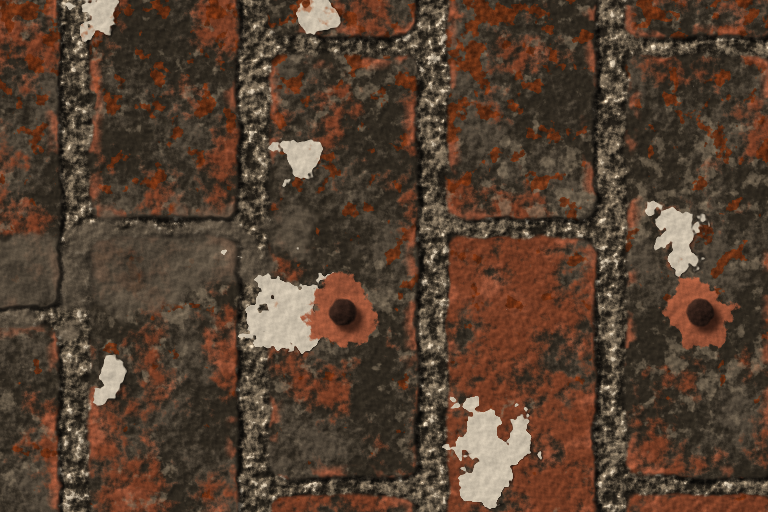
A WebGL 2 fragment shader for this texture:

```glsl
#version 300 es
precision highp float;
// Weathered upright bricks in gritty mortar, with soot, rust, flaking paint and iron nails.
uniform vec2 u_resolution;
out vec4 fragColor;

vec2 gradientAt(vec2 cell) {
  vec3 h = fract(cell.xyx * vec3(.1031, .1030, .0973));
  h += dot(h, h.yzx + 33.33);
  float angle = 6.2832 * fract((h.x + h.y) * h.z);
  return vec2(cos(angle), sin(angle));
}

float noise(vec2 p) {
  vec2 i = floor(p), f = p - i;
  vec2 s = f * f * f * (f * (f * 6. - 15.) + 10.);
  vec2 e = vec2(0, 1);
  float a = dot(gradientAt(i), f);
  float b = dot(gradientAt(i + e.yx), f - e.yx);
  float c = dot(gradientAt(i + e.xy), f - e.xy);
  float d = dot(gradientAt(i + 1.), f - 1.);
  return mix(mix(a, b, s.x), mix(c, d, s.x), s.y);
}

float fbm(vec2 p) {
  float sum = 0., amp = 1.;
  for (int i = 0; i < 4; i++) {
    sum += amp * noise(p);
    p = mat2(1.6, 1.2, -1.2, 1.6) * p + 17.3;
    amp *= .55;
  }
  return sum;
}

float roundBox(vec2 p, vec2 halfSize, float radius) {
  vec2 q = abs(p) - halfSize + radius;
  return length(max(q, 0.)) + min(max(q.x, q.y), 0.) - radius;
}

// Positive inside the scattered flakes of old paint
float paintFlakes(vec2 p, float ragged) {
  float field = -1.;
  for (float k = 0.; k < 9.; k++) {
    vec2 center = fract(vec2(.375, .41) + k * vec2(.7549, .5698)) * vec2(1.5, 1);
    float size = .055 * smoothstep(.5, 2., abs(k - 6.5)) * (.9 + .35 * cos(2.1 * k));
    vec2 q = (p - center) * vec2(1.15, .9);
    field = max(field, size * (1. + 1.5 * ragged) - length(q));
  }
  return field;
}

void main() {
  vec2 p = gl_FragCoord.xy / u_resolution.y;
  float broad = fbm(p * 5.), patches = fbm(p * 13. + 31.);
  float grit = fbm(p * 48. + 9.), fine = noise(p * 115.);
  float relief = grit - fbm((p + vec2(-.004, .004)) * 48. + 9.);

  // Staggered brick layout
  const vec2 pitch = vec2(.349, .86);
  vec2 bent = p + .009 * vec2(fbm(p * 9. + 3.), fbm(p * 9. + 40.));
  float column = floor((bent.x - .146) / pitch.x);
  bool odd = mod(column, 2.) > .5;
  vec2 origin = vec2(.146, column < 0. ? .38 : odd ? .05 : .555);
  vec2 id = floor((bent - origin) / pitch);
  vec2 local = bent - origin - pitch * (id + .5);
  float edge = roundBox(local, vec2(.144, .412), .03) + .005 * patches + .004 * grit;

  vec3 soot = vec3(.18, .155, .12), ash = vec3(.31, .27, .22);
  vec3 stone = vec3(.48, .42, .34), clay = vec3(.47, .235, .14);
  vec3 terracotta = vec3(.62, .34, .23), rust = vec3(.40, .17, .06);
  vec3 cream = vec3(.79, .74, .66);

  // Brick face: soot over clay, bare by a different amount on each brick
  float bare = id.y < 0. ? .1 + .2 * column : -.04 * column;
  float exposed = fbm(p * 6. + id * 7.3) + .4 * grit + bare - .12;
  vec3 brick = mix(soot, ash, smoothstep(-.35, .6, broad + .7 * grit));
  brick = mix(brick, mix(clay, terracotta, smoothstep(0., .8, patches)),
              .9 * smoothstep(-.1, .4, exposed));
  float lichen = fbm(p * 30. + 70.) + .7 * fbm(p * 4. + 22.) - .5 * bare;
  brick = mix(brick, stone, .65 * smoothstep(.25, .65, lichen));
  float spots = fbm(p * 21. + 55.) + .5 * (p.y - .65) + .25 * broad;
  brick = mix(brick, rust * (1. + .35 * grit), .85 * smoothstep(.3, .42, spots));
  float chipped = smoothstep(-.028, -.005, edge) * smoothstep(0., .3, patches + .2 * broad);
  brick = mix(brick, terracotta, .8 * chipped);
  brick *= 1. + .3 * relief + .22 * fine;

  // Mortar: dark pits, pale sand, and smears over the bricks
  vec3 mortar = mix(soot * .85, stone, smoothstep(-.4, .55, grit + .4 * patches + .1));
  mortar = mix(mortar, cream, .6 * smoothstep(.35, .7, grit + .4 * fine + .3 * broad));
  mortar *= 1. + .6 * relief + .35 * fine;
  vec3 cement = ash * (1.05 + .4 * patches + .35 * relief);
  float drift = p.y - .45 - .12 * p.x;
  float smear = .65 * exp(-90. * drift * drift) * smoothstep(.85, .35, p.x);
  vec3 color = mix(brick, mortar, smoothstep(-.004, .004, edge));
  color = mix(color, cement, .85 * smoothstep(.25, .45, smear + .4 * patches));

  // Shadowed crack along the far side of each brick
  float crack = smoothstep(.009, .001, abs(edge - .003));
  color *= 1. - crack * mix(.2, .65, smoothstep(-.05, .1, local.x - .3 * local.y));

  // Paint flakes with stained, shadowed rims
  float ragged = patches + .4 * broad;
  vec2 torn = p + .012 * vec2(patches, broad);
  float flake = paintFlakes(torn, ragged);
  float shadow = paintFlakes(torn + vec2(-.005, .005), ragged);
  color *= 1. - .35 * smoothstep(-.004, .004, shadow);
  vec3 paint = cream * (1. + .09 * relief + .08 * grit);
  paint = mix(paint, rust * 1.5, .55 * smoothstep(.45, .75, spots));
  color = mix(color, paint, smoothstep(-.002, .003, flake));

  // Nail with a broken clay halo in every second column
  if (odd && column > 0.) {
    vec2 nail = p - vec2(.146 + pitch.x * (column + .5), .39);
    float halo = length(nail) - .064 - .035 * patches - .012 * grit;
    vec3 chip = terracotta * (.95 + .25 * relief + .2 * broad);
    color = mix(color, chip, smoothstep(.004, -.004, halo));
    color *= 1. - .6 * smoothstep(.036, .018, length(nail - vec2(.013, -.013)));
    float head = length(nail) - .026 - .004 * grit;
    vec3 iron = vec3(.17, .11, .085) * (1. + 14. * dot(nail, vec2(-1, 1)) + .5 * relief);
    color = mix(color, iron, smoothstep(.003, -.003, head));
  }
  fragColor = vec4(clamp(color, 0., 1.), 1);
}
```
